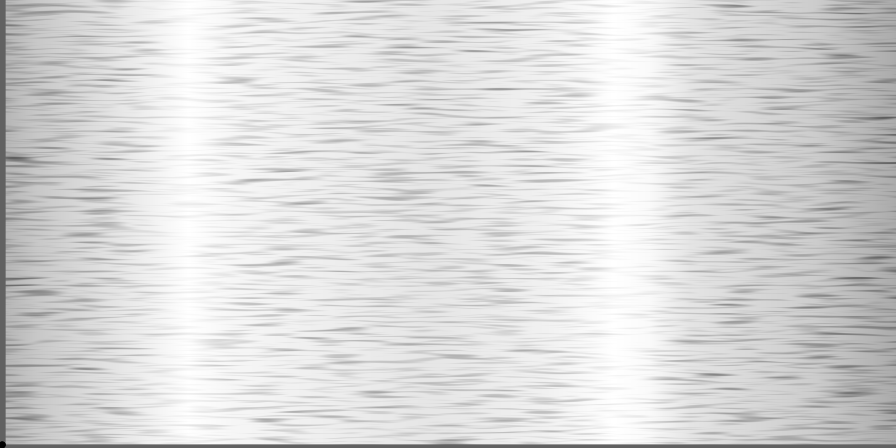
Write a Shadertoy shader that draws this texture.

```glsl
// Brushed metal plate: a horizontal sheen with two bright vertical bands,
// overlaid with fine stretched gradient-noise scratches, and framed by a
// dark strip at the left and bottom with a small black corner dot.

#define STREAK_CELLS vec2(15.0, 128.0)  // scratch cells across and up
#define STREAK_DEPTH 0.20               // darkening of the main scratches
#define FINE_DEPTH 0.12                 // darkening of the finer scratches
#define WAVINESS 0.003                  // vertical drift of the scratches
#define GLARE_FADE 0.70                 // scratch loss inside bright bands
#define GLARE_WIDTH 0.045               // half-width of each bright band
#define LEFT_BAR 0.0125                 // strip sizes, in canvas heights
#define BOTTOM_BAR 0.008
#define BAR_GREY 0.38
#define DOT_RADIUS 0.008

const int STOPS = 13;
// Sheen stops: position across the canvas, brightness
const vec2 SHEEN[STOPS] = vec2[STOPS](
    vec2(0.00, 0.70), vec2(0.04, 0.78), vec2(0.10, 0.86),
    vec2(0.165, 0.94), vec2(0.21, 1.00), vec2(0.26, 0.965),
    vec2(0.48, 0.90), vec2(0.61, 0.945), vec2(0.685, 1.00),
    vec2(0.725, 0.98), vec2(0.77, 0.895), vec2(0.91, 0.80),
    vec2(1.00, 0.67));

float sheen(float x) {
    float level = SHEEN[0].y;
    for (int i = 1; i < STOPS; i++) {
        vec2 a = SHEEN[i - 1], b = SHEEN[i];
        level += (b.y - a.y) * clamp((x - a.x) / (b.x - a.x), 0.0, 1.0);
    }
    return level;
}

// Integer hash of a lattice cell, 0 to 1
float hash(vec2 cell) {
    uvec2 q = uvec2(ivec2(cell) + 4096);
    uint h = q.x * 73856093u ^ q.y * 19349663u;
    h = (h ^ (h >> 15)) * 2246822519u;
    h = (h ^ (h >> 13)) * 3266489917u;
    h ^= h >> 16;
    return float(h & 65535u) / 65536.0;
}

vec2 gradient(vec2 cell) {
    float angle = 6.28318 * hash(cell);
    return vec2(cos(angle), sin(angle));
}

// One lattice row of gradient noise; a random slide stops columns lining up
float noiseRow(float x, float row, float dy) {
    x += hash(vec2(-71.0, row));
    float i = floor(x), f = x - i;
    float u = f * f * f * (f * (f * 6.0 - 15.0) + 10.0);
    return mix(dot(gradient(vec2(i, row)), vec2(f, dy)),
               dot(gradient(vec2(i + 1.0, row)), vec2(f - 1.0, dy)), u);
}

float gradientNoise(vec2 p) {
    float row = floor(p.y), f = p.y - row;
    float u = f * f * f * (f * (f * 6.0 - 15.0) + 10.0);
    return mix(noiseRow(p.x, row, f), noiseRow(p.x, row + 1.0, f - 1.0), u);
}

float scratches(vec2 uv) {
    uv.y += WAVINESS * gradientNoise(uv * vec2(12.0, 16.0));
    float broad = gradientNoise(uv * STREAK_CELLS);
    float fine = gradientNoise(uv * STREAK_CELLS * vec2(1.3, 1.45) + 37.3);
    float density = 1.0 + 0.5 * gradientNoise(uv * vec2(4.0, 24.0) + 11.0);
    return density * (STREAK_DEPTH * smoothstep(0.02, 0.58, broad)
                    + FINE_DEPTH * smoothstep(0.0, 0.55, fine));
}

float glareBand(float x, float centre) {
    float d = (x - centre) / GLARE_WIDTH;
    return exp(-d * d);
}

void mainImage(out vec4 fragColor, in vec2 fragCoord) {
    vec2 uv = fragCoord / iResolution.xy;
    vec2 p = fragCoord / iResolution.y;
    float pixel = 1.0 / iResolution.y;

    // Polished surface; scratches wash out under the glare
    float glare = glareBand(uv.x, 0.21) + glareBand(uv.x, 0.695);
    float grey = sheen(uv.x);
    grey -= scratches(uv) * (1.0 - GLARE_FADE * min(glare, 1.0));

    // Dark edge strips
    float edge = min(p.x - LEFT_BAR, p.y - BOTTOM_BAR);
    grey = mix(BAR_GREY, grey, smoothstep(-0.5 * pixel, 0.5 * pixel, edge));

    // Corner dot
    float dotEdge = length(p - vec2(0.005, 0.007)) - DOT_RADIUS;
    grey *= smoothstep(-0.5 * pixel, 0.5 * pixel, dotEdge);

    fragColor = vec4(vec3(clamp(grey, 0.0, 1.0)), 1.0);
}
```
